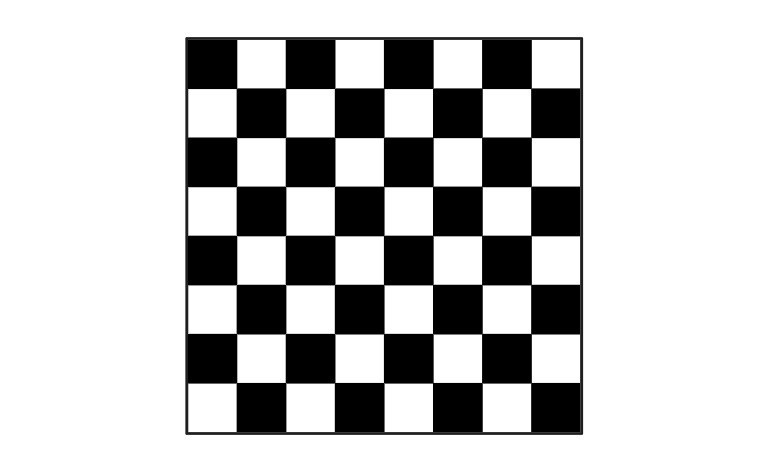
This pattern is drawn by a Shadertoy shader. Its source:

```glsl
// An 8 by 8 black and white checkerboard in a thin dark frame on white.
// Cell parity signs the distance to the nearest grid line, and a square
// distance function clips the board and strokes the frame around it.

#define CELLS 8.0
#define CELL_SIZE 0.1040
#define CELL_SPREAD 0.0007
#define FRAME_HALF_SIZE 0.4185
#define FRAME_WIDTH 0.0057
#define BOARD_CENTER vec2(0.0005, 0.0)
#define PAPER_COLOR vec3(1.0)
#define INK_COLOR vec3(0.0)
#define FRAME_COLOR vec3(0.12)

float squareDistance(vec2 p, float halfSize) {
    vec2 q = abs(p) - halfSize;
    return length(max(q, 0.0)) + min(max(q.x, q.y), 0.0);
}

// Negative inside dark cells, positive inside light ones.
float checkerDistance(vec2 p) {
    vec2 grid = p / CELL_SIZE + 0.5 * CELLS;
    vec2 cell = floor(grid);
    vec2 toLine = 0.5 - abs(fract(grid) - 0.5);
    float edge = min(toLine.x, toLine.y) * CELL_SIZE;
    float parity = mod(cell.x + cell.y, 2.0);
    return edge * (1.0 - 2.0 * parity);
}

// Share of a pixel covered by a shape at signed distance d.
float coverage(float d, float pixel) {
    return clamp(0.5 - d / pixel, 0.0, 1.0);
}

void mainImage(out vec4 fragColor, in vec2 fragCoord) {
    // Canvas height is one unit, measured from the board center
    vec2 p = (fragCoord - 0.5 * iResolution.xy) / iResolution.y - BOARD_CENTER;
    float pixel = 1.0 / iResolution.y;

    // Dark cells, clipped to the board
    float boardDist = squareDistance(p, 0.5 * CELLS * CELL_SIZE);
    float cellDist = max(checkerDistance(p) - CELL_SPREAD, boardDist);
    vec3 color = mix(PAPER_COLOR, INK_COLOR, coverage(cellDist, pixel));

    // Frame stroke
    float frameDist = abs(squareDistance(p, FRAME_HALF_SIZE)) - 0.5 * FRAME_WIDTH;
    color = mix(color, FRAME_COLOR, coverage(frameDist, pixel));

    fragColor = vec4(color, 1.0);
}
```
